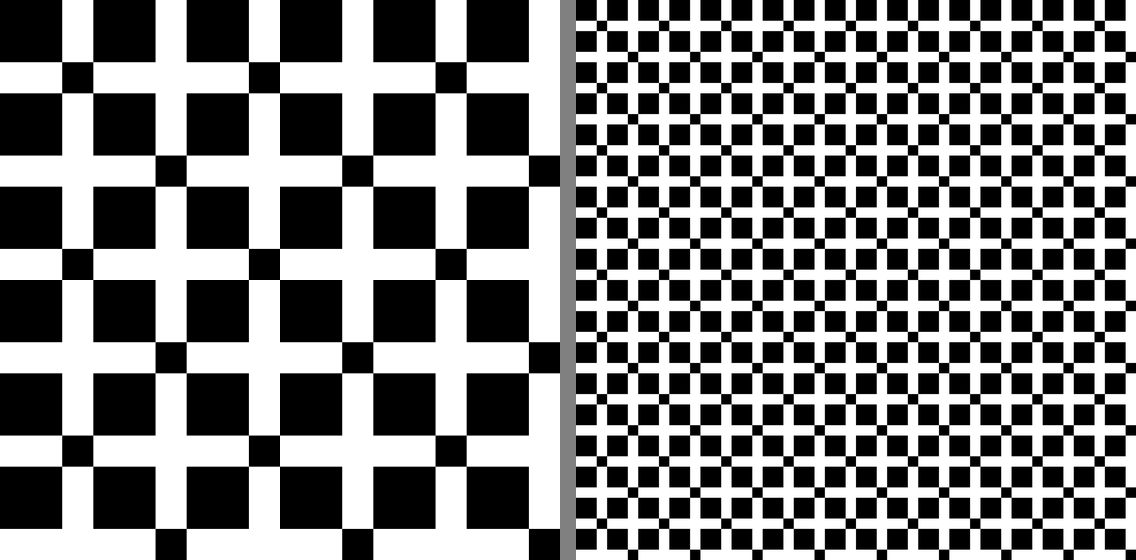
Left, the tile; right, the same tile 3 across and 3 down.
This pattern is drawn by a Shadertoy shader. Its source:

```glsl
#define REPEATS 6.0            // cells across and down, even so the checker wraps
#define BLOCK_SIZE (2.0 / 3.0) // side of the large square, in cells
#define INK vec3(0.0)
#define PAPER vec3(1.0)

// Per-axis coverage of the periodic bands [0, BLOCK_SIZE], box filtered
vec2 bandCoverage(vec2 p, vec2 pixel) {
    float halfSize = 0.5 * BLOCK_SIZE;
    vec2 fromCentre = abs(fract(p - halfSize + 0.5) - 0.5);
    return clamp((halfSize - fromCentre) / pixel + 0.5, 0.0, 1.0);
}

void mainImage(out vec4 fragColor, in vec2 fragCoord) {
    // Cell space with rows counted from the top
    vec2 uv = fragCoord / iResolution.xy;
    vec2 p = vec2(uv.x, 1.0 - uv.y) * REPEATS;
    vec2 pixel = REPEATS / iResolution.xy;

    // Large squares where bands cross, candidate small squares where gaps cross
    vec2 band = bandCoverage(p, pixel);
    vec2 gap = 1.0 - band;
    float block = band.x * band.y;
    float crossing = gap.x * gap.y;

    // Fill every other crossing; ids change at block centres, away from the gaps
    vec2 crossingId = floor(p - 0.5 * BLOCK_SIZE);
    float filled = 1.0 - mod(crossingId.x + crossingId.y, 2.0);

    float ink = block + crossing * filled;
    fragColor = vec4(mix(PAPER, INK, ink), 1.0);
}
```
